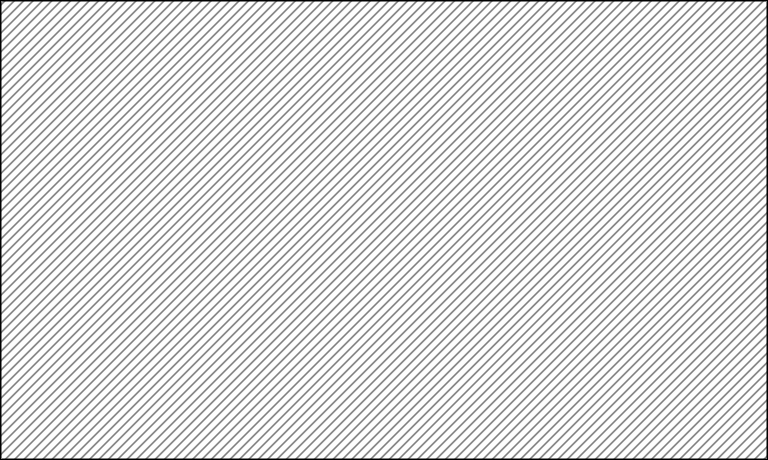
Give the GLSL for this pattern, as a WebGL 2 fragment shader.

```glsl
#version 300 es
precision highp float;
// Fine grey diagonal hatching on near-white paper inside a thin black frame.
// The hatch is a repeated distance to 45 degree lines; the frame is a
// distance to the nearest canvas edge.

uniform vec2 u_resolution;
out vec4 fragColor;

// Ink coverage of soft rising diagonals, with 82 repeats per canvas width.
float hatchInk(vec2 p) {
    float across = (p.x - p.y) * 82.0;
    float lineDistance = abs(fract(across) - 0.5);
    return 1.0 - smoothstep(0.016, 0.232, lineDistance);
}

// Ink coverage of a border 1/512 of the canvas width thick.
float frameInk(vec2 p, vec2 size, float pixel) {
    vec2 edge = min(p, size - p);
    float edgeDistance = min(edge.x, edge.y) - 1.0 / 512.0;
    return 1.0 - smoothstep(-0.5 * pixel, 0.5 * pixel, edgeDistance);
}

void main() {
    // Both axes are measured in canvas widths.
    float pixel = 1.0 / u_resolution.x;
    vec2 p = gl_FragCoord.xy * pixel;
    vec2 size = u_resolution * pixel;

    vec3 paper = vec3(0.995);
    vec3 lineGrey = vec3(0.505);
    vec3 color = mix(paper, lineGrey, hatchInk(p));
    color = mix(color, vec3(0.0), frameInk(p, size, pixel));

    fragColor = vec4(color, 1.0);
}
```
